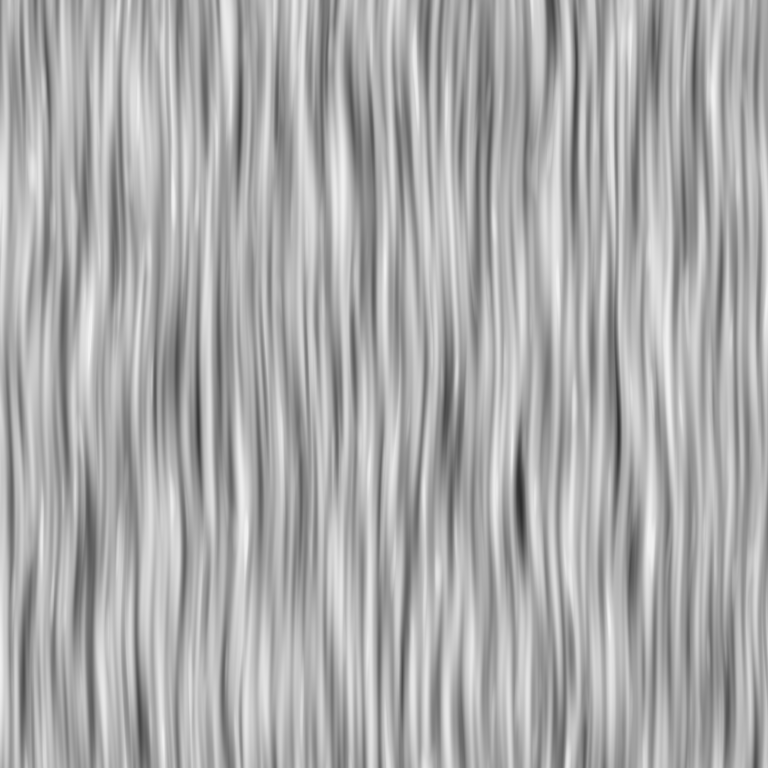
A three.js fragment shader for this texture:

```glsl
// Grey vertical fibres: soft, narrow streaks that taper, lean and merge.
// Stretched gradient noise is summed in three widths over a slightly bent
// domain, then long dark gaps and short bright glints are added.

varying vec2 vUv;

// Streaks across and up the canvas for each layer
const vec2 COARSE_SCALE = vec2(38.0, 2.5);
const vec2 MEDIUM_SCALE = vec2(80.0, 3.8);
const vec2 FINE_SCALE   = vec2(140.0, 5.0);
const vec2 GAP_SCALE    = vec2(72.0, 2.6);
const vec2 GLINT_SCALE  = vec2(105.0, 8.0);
const vec2 BEND_SCALE   = vec2(6.0, 4.0);

// Strength of each layer
const float COARSE_WEIGHT = 0.6;
const float MEDIUM_WEIGHT = 1.0;
const float FINE_WEIGHT   = 0.6;
const float GAP_DEPTH     = 0.24;
const float GLINT_GAIN    = 0.11;
const float BEND_AMOUNT   = 0.012;

// Tone
const float BASE_GREY   = 0.686;
const float CONTRAST    = 0.39;
const float SHADOW_SKEW = 0.12;
const float DARKEST     = 0.09;
const float BRIGHTEST   = 0.94;

const float TAU = 6.2831853;

float hash(vec2 cell) {
  vec3 p = fract(vec3(cell.xyx) * 0.1031);
  p += dot(p, p.yzx + 33.33);
  return fract((p.x + p.y) * p.z);
}

float fade(float t) {
  return t * t * t * (t * (t * 6.0 - 15.0) + 10.0);
}

vec2 gradient(vec2 cell) {
  float angle = TAU * hash(cell);
  return vec2(cos(angle), sin(angle));
}

// One lattice column, slid along its length by a random amount
float columnNoise(float column, float dx, float y) {
  y += 7.0 * hash(vec2(column, 71.0));
  float row = floor(y);
  float dy = y - row;
  float below = dot(gradient(vec2(column, row)), vec2(dx, dy));
  float above = dot(gradient(vec2(column, row + 1.0)), vec2(dx, dy - 1.0));
  return mix(below, above, fade(dy));
}

// Gradient noise without aligned rows, about -0.7 to 0.7
float fibreNoise(vec2 p, float seed) {
  p.x += seed;
  float column = floor(p.x);
  float dx = p.x - column;
  return mix(columnNoise(column, dx, p.y),
             columnNoise(column + 1.0, dx - 1.0, p.y), fade(dx));
}

void main() {
  // Lean the fibres gently to either side
  vec2 uv = vUv;
  uv.x += BEND_AMOUNT * fibreNoise(uv * BEND_SCALE, 11.3);

  // Fibre body in three widths
  float fibres = COARSE_WEIGHT * fibreNoise(uv * COARSE_SCALE, 101.4)
               + MEDIUM_WEIGHT * fibreNoise(uv * MEDIUM_SCALE, 307.7)
               + FINE_WEIGHT * fibreNoise(uv * FINE_SCALE, 523.1);

  // Long dark gaps and short bright glints
  float gaps = smoothstep(0.28, 0.62, fibreNoise(uv * GAP_SCALE, 809.6));
  float glints = smoothstep(0.24, 0.6, fibreNoise(uv * GLINT_SCALE, 1201.2));

  float grey = BASE_GREY + CONTRAST * fibres - SHADOW_SKEW * fibres * fibres
             - GAP_DEPTH * gaps + GLINT_GAIN * glints;
  gl_FragColor = vec4(vec3(clamp(grey, DARKEST, BRIGHTEST)), 1.0);
}
```
